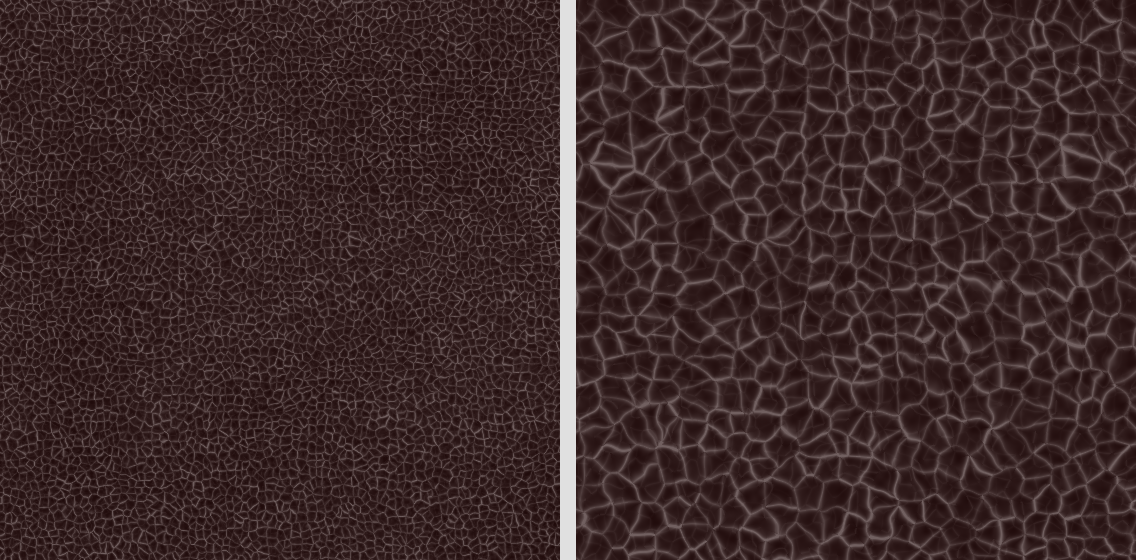
Left: the whole. Right: its middle third, enlarged.
Write a Shadertoy shader that draws this texture.

```glsl
// Dark brown pebbled leather: small irregular grains parted by pale, uneven creases.
#define GRAINS 69.0        // grains across the canvas
#define JITTER 0.86        // irregularity of the grain layout
#define CREASE_WIDTH 0.085 // falloff of a crease, in grains
#define CREASE_GAIN 1.2    // mean brightness of the creases
#define WRINKLE_GAIN 0.2   // brightness of the finer wrinkles
#define WARP 0.016         // regional stretching of the grains
#define RELIEF 0.16        // slanted light across each grain
#define SPECKLE 0.20       // fine surface noise
#define DARK vec3(0.150, 0.070, 0.070)
#define PALE vec3(0.360, 0.290, 0.290)

float hash(vec2 p) {
    return fract(sin(dot(p, vec2(127.1, 311.7))) * 43758.5453);
}

vec2 hash2(vec2 p) {
    return vec2(hash(p), hash(p + vec2(37.3, 17.9)));
}

float noise(vec2 p) {
    vec2 i = floor(p), f = fract(p);
    f = f * f * (3.0 - 2.0 * f);
    return mix(mix(hash(i), hash(i + vec2(1, 0)), f.x),
               mix(hash(i + vec2(0, 1)), hash(i + vec2(1, 1)), f.x), f.y);
}

vec2 noise2(vec2 p) {
    return vec2(noise(p), noise(p + vec2(51.7, 23.4))) - 0.5;
}

vec2 grainCentre(vec2 cell) {
    return 0.5 + JITTER * (hash2(cell) - 0.5);
}

// x: distance to the nearest crease, y: random value of that crease,
// zw: offset from the sample to its grain centre
vec4 grain(vec2 p) {
    vec2 cell = floor(p), f = fract(p);
    vec2 home = vec2(0.0), toHome = vec2(0.0);
    float nearest = 8.0;
    for (int y = -1; y <= 1; y++)
    for (int x = -1; x <= 1; x++) {
        vec2 o = vec2(x, y);
        vec2 r = o + grainCentre(cell + o) - f;
        float d = dot(r, r);
        if (d < nearest) { nearest = d; home = o; toHome = r; }
    }
    float edge = 8.0, id = 0.0;
    for (int y = -2; y <= 2; y++)
    for (int x = -2; x <= 2; x++) {
        vec2 o = home + vec2(x, y);
        vec2 r = o + grainCentre(cell + o) - f;
        vec2 between = r - toHome;
        if (dot(between, between) > 0.0001) {
            float d = dot(0.5 * (r + toHome), normalize(between));
            // the sum of both cells gives each side the same value
            if (d < edge) { edge = d; id = hash(2.0 * cell + o + home + 0.5); }
        }
    }
    return vec4(edge, id, toHome);
}

// Soft ridge profile, rounded to about the width of a pixel
float crease(float d, float pixel) {
    return exp(-sqrt(d * d + 0.06 * pixel * pixel) / CREASE_WIDTH);
}

void mainImage(out vec4 fragColor, in vec2 fragCoord) {
    vec2 uv = fragCoord / iResolution.y;
    float pixel = GRAINS / iResolution.y;

    // Regional stretch, then a small wobble along the creases
    vec2 p = uv + WARP * noise2(uv * 9.0) + 0.35 * WARP * noise2(uv * 23.0);
    p = p * GRAINS + 0.28 * noise2(uv * GRAINS * 1.7);

    // Main creases vary in strength from edge to edge and along their length
    vec4 g = grain(p);
    float strength = 0.4 + 0.8 * g.y * g.y + 0.7 * noise(uv * GRAINS * 0.9 + 9.0);
    float tone = CREASE_GAIN * strength * crease(g.x, pixel);

    // Fine wrinkles cross some grains
    vec4 w = grain(p * 1.8 + 40.0);
    tone += WRINKLE_GAIN * 2.0 * w.y * crease(w.x, pixel * 1.8);

    // Slanted light, grain-scale speckle and broad mottling
    tone += RELIEF * dot(g.zw, vec2(0.5, 0.85));
    tone += SPECKLE * (noise(uv * GRAINS * 3.1) - 0.5);
    tone += 0.10 * (noise(uv * 7.0 + 3.0) - 0.5);

    fragColor = vec4(mix(DARK, PALE, clamp(tone, -0.12, 1.4)), 1.0);
}
```
